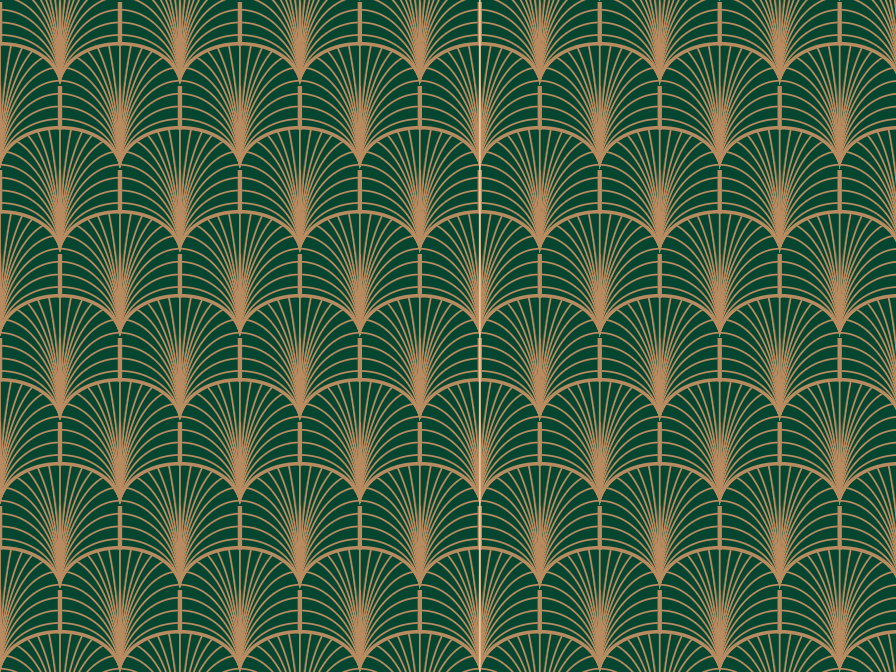
Write a Shadertoy shader that draws this pattern.

```glsl
// Art deco fans in copper line on dark green, staggered like scales, with one pale vertical seam.

const float HALF_W = 0.714;   // half a fan's width, in row heights

// Coverage of a stroke, given distance, half width and pixel size.
float stroke(float dist, float halfWidth, float px) {
    return clamp((halfWidth - dist) / px + 0.5, 0.0, 1.0);
}

// Height of a quarter ellipse of unit height, rising from d = 0 to d = HALF_W.
float archRise(float d) {
    float u = 1.0 - d / HALF_W;
    return sqrt(max(1.0 - u * u, 1e-5));
}

// Approximate distance to the quarter ellipse of the given height.
float curveDistance(vec2 q, float height) {
    float rise = archRise(q.x);
    float u = 1.0 - q.x / HALF_W;
    float slope = q.y * u / (HALF_W * rise * rise);
    return abs(q.y - height * rise) / length(vec2(1.0, slope));
}

void mainImage(out vec4 fragColor, in vec2 fragCoord) {
    // Eight rows fill the canvas height.
    float px = 8.0 / iResolution.y;
    vec2 p = fragCoord * px;
    float y = p.y + 0.02;
    float row = floor(y);

    // Sideways distance to the nearest fan root; odd rows shift by half a fan.
    float shift = mod(row, 2.0) * HALF_W;
    float d = abs(mod(p.x - shift + HALF_W, 2.0 * HALF_W) - HALF_W);
    vec2 cell = vec2(d, y - row);

    // Under the arch, the fan belongs to the row below.
    vec2 fan = cell;
    if (cell.y < 0.5 * archRise(d)) fan = vec2(HALF_W - d, cell.y + 1.0);

    // Thin ribs: a straight middle and nine curves on each side.
    float ink = stroke(fan.x, 0.0105, px);
    for (int i = 1; i < 10; i++) {
        float k = float(i);
        float height = 0.43 + 0.143 * k + 0.83 / pow(10.0 - k, 1.5);
        ink = max(ink, stroke(curveDistance(fan, height), 0.0105, px));
    }

    // Heavier arch, and the stem that joins a root to the arch below it.
    ink = max(ink, stroke(curveDistance(cell, 0.5), 0.021, px));
    float stem = max(HALF_W - d, 0.5 - cell.y);
    ink = max(ink, stroke(stem, 0.026, px));

    vec3 green = vec3(0.025, 0.275, 0.19);
    vec3 copper = vec3(0.72, 0.545, 0.375);
    vec3 color = mix(green, copper, ink);

    // Pale seam through the fourth column.
    float seam = stroke(abs(p.x - 8.0 * HALF_W), 0.011, px);
    color = mix(color, vec3(0.93, 0.80, 0.63), seam * 0.9);

    fragColor = vec4(color, 1.0);
}
```
